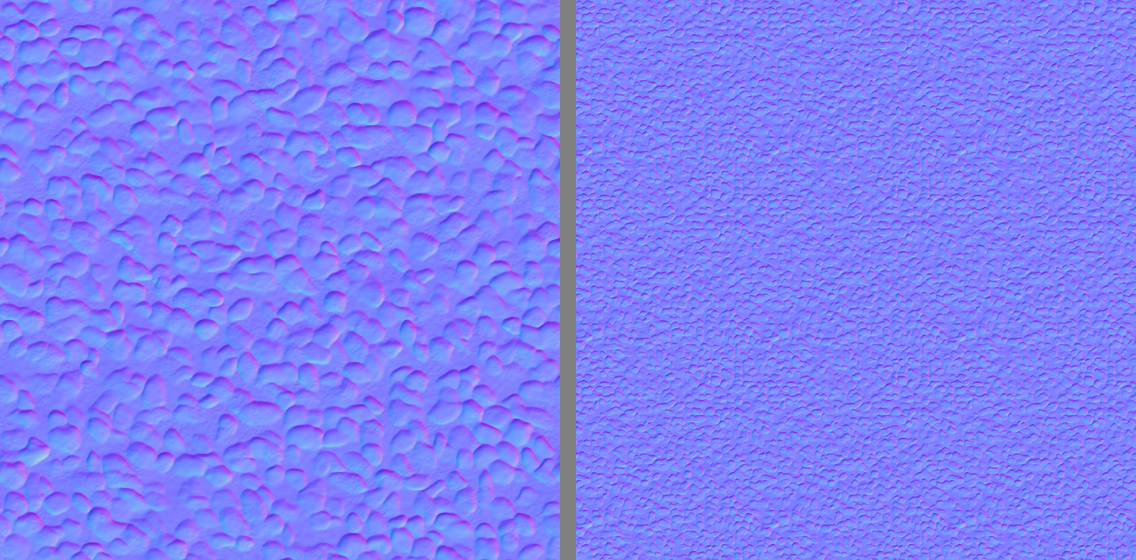
Left, the tile; right, the same tile 3 across and 3 down.
This texture map is drawn by a Shadertoy shader. Its source:

```glsl
// Tileable normal map of a wall of overlapping rough pebbles.

const float STONES = 26.0;                 // stone cells across the tile
const float FLOOR_LEVEL = -0.03;           // height of the mortar
const float CREASE = 52.0;                 // higher gives sharper joints
const vec2 LEAN = vec2(0.03, 0.12);        // average tilt of stone faces
const vec2 RELIEF = vec2(0.88, 1.12);      // slope strength per axis

// Three random values from a cell and a seed, without sine.
vec3 hash3(vec2 cell, float seed) {
    vec3 p = fract(vec3(cell.xyx + seed * 17.3) * vec3(0.1031, 0.1030, 0.0973));
    p += dot(p, p.yxz + 33.33);
    return fract((p.xxy + p.yzz) * p.zyx);
}

// Smooth value noise in -1..1 that wraps after a whole number of cells.
float wrapNoise(vec2 p, float period, float seed) {
    vec2 i = floor(p);
    vec2 f = p - i;
    f = f * f * f * (f * (f * 6.0 - 15.0) + 10.0);
    vec2 lo = mod(i, period);
    vec2 hi = mod(i + 1.0, period);
    float bottom = mix(hash3(lo, seed).x, hash3(vec2(hi.x, lo.y), seed).x, f.x);
    float top = mix(hash3(vec2(lo.x, hi.y), seed).x, hash3(hi, seed).x, f.x);
    return 2.0 * mix(bottom, top, f.y) - 1.0;
}

vec2 rotate(vec2 v, float angle) {
    float c = cos(angle), s = sin(angle);
    return vec2(c * v.x + s * v.y, c * v.y - s * v.x);
}

// Leaning, flat-topped dome; d is the offset from its centre.
float stoneHeight(vec2 d, vec3 shape, vec3 pose) {
    float radius = mix(0.40, 0.66, shape.x);
    float stretch = mix(1.0, 1.35, shape.y);
    vec2 q = rotate(d, -0.45 + 2.4 * (shape.z - 0.5));
    q *= vec2(1.0 / stretch, stretch) / radius;
    float r2 = dot(q, q);
    vec2 tilt = LEAN + 0.20 * (pose.yz - 0.5);
    return 0.07 * pose.x + dot(tilt, d) - 0.07 * r2 * r2;
}

// Smooth maximum of all nearby stones and the floor.
float stoneLayer(vec2 p, float period) {
    vec2 home = floor(p);
    float total = exp(CREASE * FLOOR_LEVEL);
    for (int y = -1; y <= 1; y++) {
        for (int x = -1; x <= 1; x++) {
            vec2 cell = home + vec2(x, y);
            vec2 id = mod(cell, period);
            vec2 centre = cell + 0.08 + 0.84 * hash3(id, 1.0).xy;
            float h = stoneHeight(p - centre, hash3(id, 2.0), hash3(id, 3.0));
            total += exp(CREASE * h);
        }
    }
    return log(total) / CREASE;
}

// Fine chipping, stronger in some patches than in others.
float grain(vec2 p, float period) {
    float patchy = smoothstep(-0.5, 0.7, wrapNoise(p, period, 4.0));
    float coarse = 0.0065 * wrapNoise(p * 4.0, period * 4.0, 5.0);
    float fine = 0.0035 * wrapNoise(p * 8.0, period * 8.0, 6.0)
               + 0.0018 * wrapNoise(p * 12.0, period * 12.0, 7.0);
    return coarse + fine * mix(0.35, 1.4, patchy);
}

// Full height field; uv spans 0..1 over the tile.
float height(vec2 uv) {
    vec2 p = uv * STONES;
    vec2 warp = vec2(wrapNoise(p * 2.0, STONES * 2.0, 8.0),
                     wrapNoise(p * 2.0, STONES * 2.0, 9.0));
    float swell = 0.05 * wrapNoise(p * 0.5, STONES * 0.5, 10.0);
    return stoneLayer(p + 0.11 * warp, STONES) + swell + grain(p, STONES);
}

// Slope by central differences, in stone units.
vec2 slope(vec2 uv, float eps) {
    vec2 e = vec2(eps, 0.0);
    vec2 rise = vec2(height(uv + e.xy) - height(uv - e.xy),
                     height(uv + e.yx) - height(uv - e.yx));
    return rise / (2.0 * eps * STONES);
}

void mainImage(out vec4 fragColor, in vec2 fragCoord) {
    vec2 uv = fragCoord / iResolution.xy;
    vec2 s = slope(uv, 0.001) * RELIEF;
    // Red faces right, green faces down, blue faces the viewer.
    vec3 normal = normalize(vec3(-s.x, s.y, 1.0));
    fragColor = vec4(0.5 + 0.5 * normal, 1.0);
}
```
